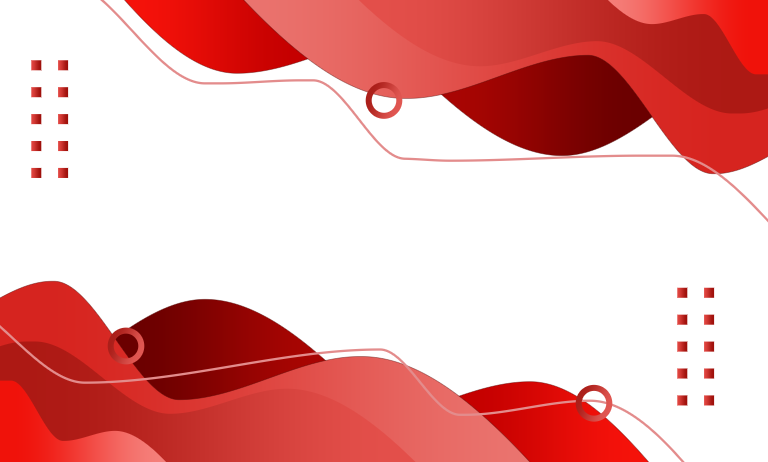
Write a WebGL 2 fragment shader that draws this background.

```glsl
#version 300 es
precision highp float;
// Layered red waves in two opposite corners, with thin curves, rings and square dots on white.

#define SPAN vec2(768.0, 460.0)   // design units across the canvas
#define TURN vec2(767.0, 453.0)   // half-turn that maps the top waves to the bottom
#define LINE_WIDTH 2.3
#define RING_RADIUS 15.3
#define RING_WIDTH 6.0
#define DOT_STEP 26.8
#define DOT_HALF 5.0
#define OUTLINE 0.45
#define LINE_COLOR vec3(0.89, 0.55, 0.55)

uniform vec2 u_resolution;
out vec4 outColor;

// One smooth rise (or fall) of the given height between a and b.
float bend(float x, float a, float b, float height) {
    return height * smoothstep(a, b, x);
}

// Wave profiles: depth below the top edge at x.
float brightWave(float x) {
    return -227.0 + bend(x, -113.0, 237.0, 300.0) - bend(x, 237.0, 437.0, 50.0);
}
float darkWave(float x) {
    return -125.0 + bend(x, 162.0, 562.0, 280.0) - bend(x, 562.0, 812.0, 130.0);
}
float mainWave(float x) {
    return -302.0 + bend(x, -95.0, 405.0, 400.0) - bend(x, 408.0, 588.0, 43.0)
        + bend(x, 588.0, 713.0, 118.0) - bend(x, 715.0, 865.0, 60.0);
}
float innerWave(float x) {
    return -234.0 + bend(x, 80.0, 480.0, 300.0) - bend(x, 480.0, 597.0, 25.0)
        + bend(x, 597.0, 732.0, 72.0) - bend(x, 740.0, 890.0, 55.0);
}
float cornerWave(float x) {
    return -91.0 + bend(x, 502.0, 652.0, 115.0) - bend(x, 652.0, 703.0, 10.0)
        + bend(x, 704.0, 756.0, 60.0);
}

// Profiles of the two thin curves.
float upperCurve(float x) {
    return -21.0 + bend(x, 60.0, 205.0, 104.0) - bend(x, 220.0, 300.0, 3.0)
        + bend(x, 313.0, 405.0, 78.0) + bend(x, 400.0, 450.0, 2.0)
        - bend(x, 450.0, 640.0, 5.0) + bend(x, 672.0, 892.0, 160.0);
}
float lowerCurve(float x) {
    return 292.0 + bend(x, -60.0, 85.0, 89.0) - bend(x, 85.0, 380.0, 33.0)
        + bend(x, 380.0, 460.0, 65.0) - bend(x, 465.0, 590.0, 14.0)
        + bend(x, 590.0, 890.0, 266.0);
}

// Turns a height difference into an approximate distance in design units.
float flatten(float d, float unit) {
    return d * unit / max(length(vec2(dFdx(d), dFdy(d))), 1e-4);
}

float cover(float d, float unit) {
    return clamp(0.5 - d / unit, 0.0, 1.0);
}

// Fills the area above a profile and darkens its rim.
vec3 fillWave(vec3 base, float d, vec3 fill, float rim, float unit) {
    float dist = flatten(d, unit);
    vec3 color = mix(base, fill, cover(dist, unit));
    return mix(color, vec3(0.3, 0.03, 0.02), rim * cover(abs(dist) - 0.4, unit));
}

vec3 drawWaves(vec3 color, vec2 q, float unit) {
    float x = q.x;
    vec3 bright = mix(vec3(0.96, 0.07, 0.04), vec3(0.77, 0.0, 0.0), smoothstep(130.0, 305.0, x));
    vec3 dark = mix(vec3(0.66, 0.02, 0.01), vec3(0.42, 0.0, 0.0), smoothstep(445.0, 640.0, x));
    vec3 body = mix(vec3(0.92, 0.46, 0.44), vec3(0.84, 0.14, 0.12), smoothstep(200.0, 740.0, x));
    vec3 inner = mix(vec3(0.89, 0.31, 0.29), vec3(0.68, 0.10, 0.08), smoothstep(370.0, 730.0, x));
    vec3 corner = mix(vec3(0.96, 0.50, 0.48), vec3(0.94, 0.07, 0.04), smoothstep(600.0, 755.0, x));
    color = fillWave(color, q.y - brightWave(x), bright, OUTLINE, unit);
    color = fillWave(color, q.y - darkWave(x), dark, OUTLINE, unit);
    color = fillWave(color, q.y - mainWave(x), body, OUTLINE, unit);
    color = fillWave(color, q.y - innerWave(x), inner, 0.0, unit);
    return fillWave(color, q.y - cornerWave(x), corner, 0.0, unit);
}

vec3 drawCurve(vec3 color, float d, float unit) {
    return mix(color, LINE_COLOR, cover(abs(flatten(d, unit)) - 0.5 * LINE_WIDTH, unit));
}

vec3 drawRing(vec3 color, vec2 q, float unit) {
    vec3 tint = mix(vec3(0.67, 0.12, 0.10), vec3(0.88, 0.34, 0.32), smoothstep(-18.0, 18.0, q.x + 0.4 * q.y));
    return mix(color, tint, cover(abs(length(q) - RING_RADIUS) - 0.5 * RING_WIDTH, unit));
}

// Two columns of five squares, starting at the local origin.
vec3 drawDots(vec3 color, vec2 q, float unit) {
    vec2 cell = clamp(round(q / DOT_STEP), vec2(0.0), vec2(1.0, 4.0));
    vec2 local = q - cell * DOT_STEP;
    vec3 tint = mix(vec3(0.88, 0.27, 0.25), vec3(0.62, 0.06, 0.04), smoothstep(-DOT_HALF, DOT_HALF, local.x));
    return mix(color, tint, cover(max(abs(local.x), abs(local.y)) - DOT_HALF, unit));
}

void main() {
    vec2 p = gl_FragCoord.xy / u_resolution * SPAN;
    p.y = SPAN.y - p.y;
    float unit = SPAN.x / u_resolution.x;

    vec3 color = drawWaves(vec3(1.0), p, unit);
    color = drawWaves(color, TURN - p, unit);
    color = drawCurve(color, p.y - upperCurve(p.x), unit);
    color = drawCurve(color, p.y - lowerCurve(p.x), unit);
    color = drawRing(color, p - vec2(384.0, 100.0), unit);
    color = drawRing(color, p - vec2(126.0, 344.5), unit);
    color = drawRing(color, p - vec2(594.0, 401.5), unit);
    color = drawDots(color, p - vec2(36.3, 65.0), unit);
    color = drawDots(color, p - vec2(682.3, 291.5), unit);
    outColor = vec4(color, 1.0);
}
```
